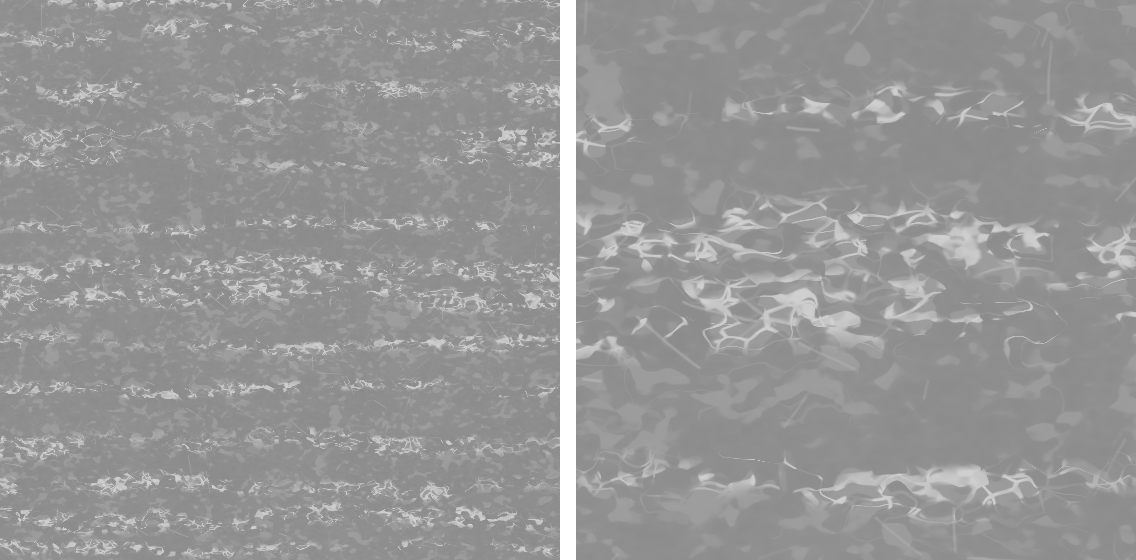
Left: the whole. Right: its middle third, enlarged.
Give the GLSL for this texture, as a WebGL 1 fragment shader.

```glsl
precision highp float;

uniform vec2 u_resolution;

const vec3 STONE = vec3(0.559);
const vec3 VEIN = vec3(0.81);
const float CLOUD_CONTRAST = 0.05;
const float WISP = 0.18;
const float BAND_COUNT = 13.0;
const float BAND_JITTER = 0.6;
const float BAND_THIN = 0.010;
const float BAND_THICK = 0.021;
const vec2 PATCH_SCALE = vec2(9.0, 19.0);
const vec2 CURL_SCALE = vec2(50.0, 80.0);
const vec2 WEB_SCALE = vec2(52.0, 92.0);
const vec2 THREAD_SCALE = vec2(13.0, 88.0);
const vec2 GRAIN_SCALE = vec2(90.0, 135.0);
const float WARP = 0.012;
const float SCRATCH_GRID = 19.0;
const float SCRATCH_WIDTH = 0.0016;
const float SCRATCH_STRENGTH = 0.38;

vec2 hash2(vec2 p) {
  vec3 h = fract(p.xyx * vec3(0.1031, 0.1030, 0.0973));
  h += dot(h, h.yzx + 33.33);
  return fract((h.xx + h.yz) * h.zy);
}

// Cellular noise: x is a smooth blend of cell values, y the gap to the cell edge.
vec2 cellular(vec2 p) {
  vec2 cell = floor(p);
  float total = 0.0, weightSum = 0.0, nearest = 8.0, second = 8.0;
  for (int j = -1; j <= 1; j++) {
    for (int i = -1; i <= 1; i++) {
      vec2 id = cell + vec2(float(i), float(j));
      vec2 toSeed = id + hash2(id) - p;
      float d2 = dot(toSeed, toSeed);
      float weight = exp(-6.0 * d2);
      total += weight * hash2(id + 57.3).x;
      weightSum += weight;
      second = min(second, max(nearest, d2));
      nearest = min(nearest, d2);
    }
  }
  return vec2(total / weightSum, sqrt(second) - sqrt(nearest));
}

// Wavy horizontal bands with irregular spacing and thickness.
float bands(vec2 p) {
  float mask = 0.0;
  for (int i = 0; i < 15; i++) {
    float row = float(i) - 0.5;
    vec2 r = hash2(vec2(row * 3.7, 8.2));
    float centre = (row + 0.5 + BAND_JITTER * (r.x - 0.5)) / BAND_COUNT;
    centre += 0.007 * sin(p.x * 8.0 + r.y * 40.0) + 0.004 * sin(p.x * 21.0 + r.x * 50.0);
    float d = (p.y - centre) / mix(BAND_THIN, BAND_THICK, r.y);
    mask = max(mask, exp(-d * d));
  }
  return mask;
}

// Fine straight scratches, one at most per grid cell.
float scratches(vec2 p) {
  vec2 q = p * SCRATCH_GRID;
  vec2 cell = floor(q);
  float ink = 0.0;
  for (int j = -1; j <= 1; j++) {
    for (int i = -1; i <= 1; i++) {
      vec2 id = cell + vec2(float(i), float(j));
      vec2 r = hash2(id + 91.7);
      float angle = r.x * 3.14159;
      vec2 axis = vec2(cos(angle), sin(angle));
      vec2 v = q - id - hash2(id + 13.1);
      float reach = mix(0.08, 0.5, r.y * r.y);
      float along = clamp(dot(v, axis), -reach, reach);
      float d = length(v - axis * along) / SCRATCH_GRID;
      float present = step(0.4, hash2(id + 27.9).x);
      ink = max(ink, present * smoothstep(SCRATCH_WIDTH, 0.0, d) * (0.4 + 0.6 * r.x));
    }
  }
  return ink;
}

// A line with a solid core and a narrow soft rim.
float stroke(float distanceToLine, float width) {
  return smoothstep(width, width * 0.3, distanceToLine);
}

void main() {
  vec2 p = gl_FragCoord.xy / min(u_resolution.x, u_resolution.y);

  // Bend the coordinates with cells and layered sines.
  vec2 bend = vec2(cellular(p * 38.0 + 5.0).x, cellular(p * 38.0 + 71.0).x) - 0.5;
  vec2 w = p + WARP * bend * vec2(1.0, 0.8);
  w += 0.0008 * sin(p.yx * vec2(310.0, 230.0) + 3.0 * sin(p * 47.0));

  // Mottling of the stone, from broad to fine.
  float broad = cellular(w * vec2(7.0, 11.0) + 31.0).x;
  float medium = cellular(w * vec2(24.0, 36.0) + 43.0).x;
  float grain = cellular(w * GRAIN_SCALE).x;
  float speck = cellular(p * vec2(160.0, 220.0) + 3.0).x;
  float cloud = 0.25 * broad + 0.25 * medium + 0.25 * grain + 0.25 * speck - 0.5;

  // Where veins gather, with a ragged outline.
  float cluster = smoothstep(0.2, 0.65, cellular(p * PATCH_SCALE + 17.0).x);
  float band = bands(p + 0.5 * WARP * bend) * mix(0.3, 1.0, cluster);
  float mask = clamp(band + 0.4 * (medium - 0.5) * sqrt(band), 0.0, 1.0);

  // Curls, webs, long threads and flecks; specks roughen their rims.
  vec2 curlCell = cellular(w * CURL_SCALE + 11.0);
  vec2 webCell = cellular(w * WEB_SCALE + 23.0);
  float threadCell = cellular(w * THREAD_SCALE + 37.0).x;
  float rough = speck - 0.5;
  float broken = smoothstep(0.36, 0.56, grain + 0.2 * rough);
  float curl = stroke(abs(curlCell.x - 0.5 + 0.1 * rough), 0.05 + 0.055 * mask);
  float web = stroke(webCell.y + 0.08 * rough, 0.12 + 0.12 * mask) * smoothstep(0.45, 0.6, medium);
  float thread = stroke(abs(threadCell - 0.5 + 0.06 * rough), 0.07) * 0.8;
  float fleck = smoothstep(0.74, 0.84, webCell.x + 0.2 * rough) * smoothstep(0.58, 0.7, grain);
  float lines = max(max(curl, web) * mix(0.15, 1.0, broken), max(thread * broken, fleck));
  float vein = lines * smoothstep(0.1, 0.62, mask) * mix(0.6, 1.1, speck);

  // Pale broken wisps, denser inside the bands.
  float drift = 0.6 * grain + 0.25 * medium + 0.15 * speck;
  float wisp = smoothstep(0.6, 0.74, drift + 0.16 * band);
  wisp = max(wisp, 0.6 * curl * smoothstep(0.5, 0.7, medium));

  vec3 color = STONE + CLOUD_CONTRAST * cloud;
  color = mix(color, VEIN, WISP * wisp);
  color = mix(color, VEIN, SCRATCH_STRENGTH * scratches(p + 0.15 * WARP * bend) * (0.4 + 0.6 * cluster));
  color = mix(color, VEIN, clamp(vein, 0.0, 1.0));
  gl_FragColor = vec4(color, 1.0);
}
```
